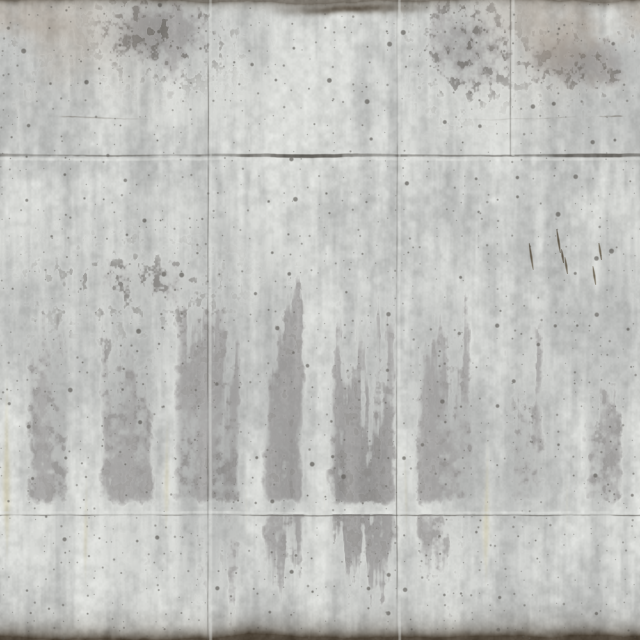
Write a Shadertoy shader that draws this texture.

```glsl
// Weathered pale concrete wall: panel seams, grey runoff, drips, pits and rust nicks.
#define PALE vec3(0.855, 0.862, 0.848)
#define WASH vec3(0.735, 0.742, 0.735)
#define STAIN vec3(0.585, 0.578, 0.575)
#define SOOT vec3(0.37, 0.36, 0.34)
#define BROWN vec3(0.27, 0.23, 0.18)
#define OCHRE vec3(0.77, 0.74, 0.61)
#define SEAM_HIGH 0.757
#define SEAM_LOW 0.197
#define COLUMNS 8.0
#define PIT_DENSITY 0.22
#define NICKS 6

float hash(vec2 p) {
    vec3 q = fract(p.xyx * vec3(0.1031, 0.103, 0.0973));
    q += dot(q, q.yzx + 33.33);
    return fract((q.x + q.y) * q.z);
}

// Value noise that wraps in x
float noise(vec2 p, float period) {
    vec2 i = floor(p), f = fract(p);
    f = f * f * (3.0 - 2.0 * f);
    float a = mod(i.x, period), b = mod(i.x + 1.0, period);
    return mix(mix(hash(vec2(a, i.y)), hash(vec2(b, i.y)), f.x),
               mix(hash(vec2(a, i.y + 1.0)), hash(vec2(b, i.y + 1.0)), f.x), f.y);
}

float fbm(vec2 uv, vec2 freq, int octaves) {
    float sum = 0.0, total = 0.0, amp = 1.0;
    for (int i = 0; i < octaves; i++) {
        sum += amp * noise(uv * freq + vec2(0.0, 17.0 * float(i)), freq.x);
        total += amp;
        amp *= 0.6;
        freq *= 2.0;
    }
    return sum / total;
}

// Soft ellipse, wrapping in x
float blob(vec2 p, float x, float y, float rx, float ry) {
    vec2 d = vec2(fract(p.x - x + 0.5) - 0.5, p.y - y) / vec2(rx, ry);
    return exp(-dot(d, d));
}

float stroke(float d, float width) {
    float px = 1.0 / iResolution.y;
    return 1.0 - smoothstep(width - px, width + px, abs(d));
}

// Scattered round air holes
float pits(vec2 uv, float n) {
    vec2 cell = floor(uv * n);
    vec2 centre = 0.25 + 0.5 * vec2(hash(cell + 3.7), hash(cell + 91.3));
    float radius = mix(0.04, 0.13, pow(hash(cell + 47.1), 3.0)) / n;
    return step(hash(cell + 12.9), PIT_DENSITY) * stroke(length(fract(uv * n) - centre) / n, radius);
}

void mainImage(out vec4 fragColor, in vec2 fragCoord) {
    vec2 uv = fragCoord / iResolution.xy;
    float y = uv.y;
    float cloud = fbm(uv, vec2(5, 6), 6);
    float streak = fbm(uv, vec2(44, 4), 4);
    float brush = fbm(uv + 0.37, vec2(14, 3), 5);
    float grain = fbm(uv, vec2(90, 80), 3);

    // Limewashed base
    float light = 0.45 * cloud + 0.3 * streak + 0.25 * brush;
    light += 0.1 * blob(uv, 0.5, 0.86, 0.16, 0.15) - 0.06 * blob(uv, 0.5, 0.4, 0.6, 0.2);
    vec3 col = mix(WASH, PALE, smoothstep(0.34, 0.62, light));

    // Runoff columns hanging between the drips
    float x = (uv.x - 0.01 + 0.035 * (brush - 0.5)) * COLUMNS;
    float id = mod(floor(x), COLUMNS);
    float halfWidth = mix(0.24, 0.42, hash(vec2(id, 5)));
    float body = 1.0 - smoothstep(halfWidth - 0.1, halfWidth + 0.12, abs(fract(x) - 0.5));
    float top = mix(0.42, 0.56, hash(vec2(id, 9))) + 0.35 * (streak - 0.5);
    float centre = blob(uv, 0.52, y, 0.2, 1.0);
    float above = smoothstep(SEAM_LOW, SEAM_LOW + 0.03, y) * (1.0 - smoothstep(top - 0.12, top + 0.1, y));
    float below = step(y, SEAM_LOW) * smoothstep(0.02, 0.17, y + 0.3 * (streak - 0.5));
    float column = body * (above * mix(0.68, 1.0, centre) + below * mix(0.15, 0.95, centre));

    // Mould patches near the top and on the left
    float patches = 0.95 * blob(uv, 0.26, 0.95, 0.11, 0.08) + 0.85 * blob(uv, 0.72, 0.93, 0.08, 0.1)
                  + 0.95 * blob(uv, 0.93, 0.9, 0.11, 0.06) + 0.62 * blob(uv, 0.2, 0.56, 0.16, 0.07);
    float wear = 0.4 * cloud + 0.3 * streak + 0.3 * grain - 0.5;
    float stain = smoothstep(0.36, 0.66, max(column, patches) * 0.75 + wear * 1.5);
    col = mix(col, STAIN + 0.12 * (streak - 0.4), 0.82 * stain);
    float speckle = smoothstep(0.58, 0.76, grain + 0.5 * (cloud - 0.5));
    col = mix(col, SOOT, speckle * min(0.25 * column + 0.75 * patches, 0.75));

    // Lime drips with ochre cores
    float dripX = (uv.x - 0.01) * COLUMNS + 0.5;
    id = mod(floor(dripX), COLUMNS);
    float start = mix(0.27, 0.46, hash(vec2(id, 21))), end = mix(0.03, 0.17, hash(vec2(id, 27)));
    float taper = smoothstep(end, end + 0.12, y) * (1.0 - smoothstep(start - 0.2, start, y));
    float d = ((fract(dripX) - 0.5) / COLUMNS + 0.012 * (brush - 0.5)) / (0.003 + 0.01 * taper);
    col = mix(col, PALE, 0.85 * taper * exp(-d * d));
    col = mix(col, OCHRE, 0.55 * taper * exp(-d * d * 7.0));

    // Brown dirt in the upper corners and along the edges
    float corner = blob(uv, 0.0, 0.96, 0.16, 0.12) + 0.5 * blob(uv, 0.87, 0.97, 0.1, 0.06);
    col = mix(col, vec3(0.62, 0.57, 0.52), corner * smoothstep(0.3, 0.7, cloud) * 0.75);
    float ragged = 0.03 * (cloud - 0.5);
    float edge = exp(-max(y + ragged, 0.0) / 0.014) + 0.6 * exp(-max(1.0 - y + ragged, 0.0) / 0.006);
    edge += 0.7 * blob(uv, 0.55, 0.989 + ragged, 0.09, 0.007);
    col = mix(col, BROWN, min(edge, 0.9));

    // Horizontal seams with pale lips, and a faint crack
    float wobble = 0.004 * (brush - 0.5), broken = smoothstep(0.36, 0.6, brush);
    float heavy = blob(uv, 0.48, y, 0.15, 1.0) + blob(uv, 0.94, y, 0.1, 1.0);
    float high = y - SEAM_HIGH + wobble, low = y - SEAM_LOW + wobble;
    col = mix(col, PALE, 0.6 * max(stroke(high + 0.006, 0.002), stroke(low - 0.002, 0.0018)));
    col = mix(col, SOOT, stroke(high, 0.0012 + 0.0016 * heavy) * min(0.2 + 0.4 * broken + 0.5 * heavy, 0.9));
    col = mix(col, SOOT, stroke(low + 0.002, 0.0008) * (0.2 + 0.45 * broken));
    float crack = stroke(y - 0.815 + 0.02 * (cloud - 0.5), 0.0008);
    col = mix(col, BROWN, 0.6 * crack * broken * blob(uv, 0.0, y, 0.16, 1.0));

    // Vertical seams; the third stays in the top panel
    for (int i = 0; i < 3; i++) {
        float k = float(i), reach = i < 2 ? 1.0 : step(SEAM_HIGH, y);
        d = uv.x - 0.325 - 0.295 * k + 0.0585 * k * (k - 1.0) + 0.003 * (streak - 0.5);
        col = mix(col, PALE, 0.45 * reach * stroke(d - 0.004, 0.002));
        col = mix(col, SOOT, reach * stroke(d, 0.0008) * (0.15 + 0.4 * smoothstep(0.4, 0.6, cloud)));
    }

    // Rust nicks
    for (int i = 0; i < NICKS; i++) {
        vec2 k = vec2(i, 31), p = uv - vec2(0.83, 0.53) - vec2(0.11, 0.15) * vec2(hash(k), hash(k + 6.0));
        float along = 1.0 - abs(p.y) / mix(0.01, 0.028, hash(k + 12.0));
        float nick = step(0.0, along) * stroke(p.x + 0.15 * p.y, 0.0016 * sqrt(max(along, 0.0)));
        col = mix(col, mix(BROWN, OCHRE, 0.5 * streak), 0.85 * nick);
    }

    // Air holes and surface grain
    col = mix(col, SOOT, 0.65 * max(pits(uv, 34.0), 0.8 * pits(uv + 0.43, 75.0)));
    col += 0.13 * (grain - 0.5) + 0.05 * (streak - 0.5);
    fragColor = vec4(clamp(col, 0.0, 1.0), 1.0);
}
```
